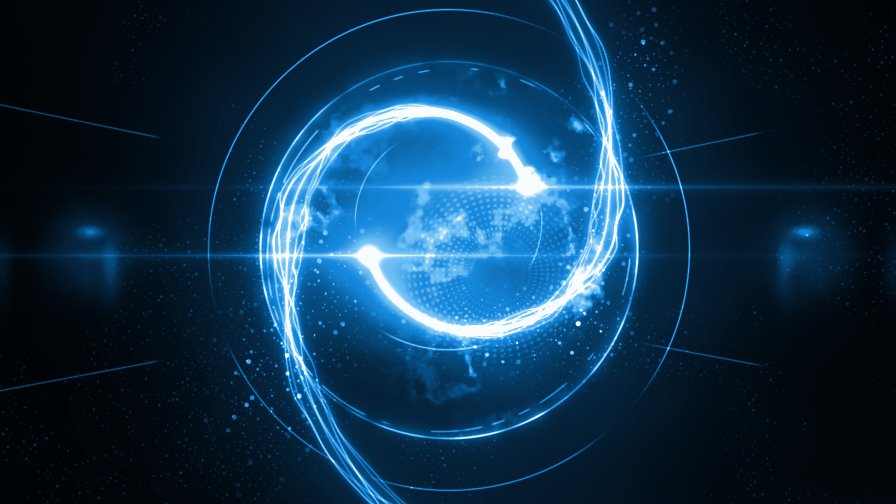
Give the GLSL for this background, as a WebGL 2 fragment shader.

```glsl
#version 300 es
precision highp float;
uniform vec2 u_resolution;
out vec4 fragColor;

const float TAU = 6.2831853;

float hash(vec2 p) {
  p = fract(p * vec2(123.34, 456.21));
  p += dot(p, p + 45.32);
  return fract(p.x * p.y);
}
float noise(vec2 p) {
  vec2 i = floor(p), f = fract(p);
  f = f * f * (3.0 - 2.0 * f);
  return mix(mix(hash(i), hash(i + vec2(1, 0)), f.x),
             mix(hash(i + vec2(0, 1)), hash(i + vec2(1, 1)), f.x), f.y);
}
float fbm(vec2 p) {
  float sum = 0.0, amp = 0.5;
  for (int i = 0; i < 5; i++) {
    sum += amp * noise(p);
    p = mat2(1.6, 1.2, -1.2, 1.6) * p + 7.3;
    amp *= 0.5;
  }
  return sum;
}
float blob(vec2 p, float x, float y, float w, float h) {
  vec2 d = (p - vec2(x, y)) / vec2(w, h);
  return exp(-dot(d, d));
}
float stroke(float d, float width, float px) {
  return 1.0 - smoothstep(width - px, width + px, abs(d));
}
float arcMask(float angle, float centre, float span) {
  float d = abs(mod(angle - centre + 0.5 * TAU, TAU) - 0.5 * TAU);
  return 1.0 - smoothstep(0.5 * span, span, d);
}

// One randomly placed dot per cell of a turned grid
float sparkles(vec2 p, float cells, float px) {
  vec2 g = mat2(0.8, 0.6, -0.6, 0.8) * p * cells, id = floor(g);
  vec2 pos = 0.2 + 0.6 * vec2(hash(id + 3.1), hash(id + 8.7));
  float size = mix(0.05, 0.2, pow(hash(id + 5.3), 2.0));
  return stroke(length(fract(g) - pos), size, px * cells)
       * step(hash(id), 0.5) * (0.3 + 0.7 * hash(id + 1.9));
}

// Spiral radius against the angle travelled from its bright end
float spiralRadius(float t) {
  float tail = max(t - 3.2, 0.0);
  return 0.171 + 0.0185 * t + 0.0139 * t * t + 0.116 * tail * tail
       - 0.02 * exp(-8.0 * (t - 3.0) * (t - 3.0));
}

// Bundle of light strands: wide glow, hot core, loose filaments
float ribbon(vec2 q, float px) {
  float t = mod(atan(q.y, q.x) - 0.4, TAU);
  float radius = spiralRadius(t);
  float slope = (spiralRadius(t + 0.02) - radius) / 0.02;
  float d = (length(q) - radius) * radius / length(vec2(radius, slope));
  float fade = smoothstep(0.0, 0.6, t) * (1.0 - 0.5 * smoothstep(2.8, 4.0, t));
  float light = (0.24 * exp(-abs(d) * 13.0) + 0.28 * exp(-abs(d) * 55.0)) * fade;
  float thin = smoothstep(0.8, 2.6, t);
  light += mix(0.8, 0.35, thin) * stroke(d, mix(0.0065, 0.002, thin), 1.5 * px);
  float spread = 0.004 + 0.022 * thin;
  for (float k = 0.0; k < 6.0; k++) {
    float e = d - spread * (sin(t * (1.7 + 0.4 * k) + k * 2.1)
            + 0.6 * noise(vec2(t * 7.0, k * 9.0)) - 0.3);
    float gain = 0.5 + 0.7 * noise(vec2(t * 3.0, k * 5.0 + 2.0));
    light += gain * (0.32 * stroke(e, 0.0015, px) + 0.13 * exp(-abs(e) * 170.0));
  }
  return light;
}

// Bright end of a ribbon with its horizontal streak
float flare(vec2 q, float side) {
  float reach = q.x * side > 0.0 ? 2.0 : 3.2;
  float streak = 0.36 * exp(-abs(q.y) * 260.0) + 0.14 * exp(-abs(q.y) * 60.0);
  return streak * exp(-abs(q.x) * reach)
       + 0.7 * exp(-dot(q, q) * 3200.0) + 0.42 * exp(-length(q) * 14.0);
}

// Rings around the globe and thin arcs inside it
float rings(vec2 p, vec2 q, float px) {
  float r = length(p), a = atan(p.y, p.x), b = atan(q.y, q.x);
  float outer = arcMask(a, 2.25, 1.25) + arcMask(a, 0.0, 0.75)
              + 0.7 * arcMask(a, 3.88, 0.4) + 0.8 * arcMask(a, 4.9, 0.6);
  float rim = 0.15 + 0.45 * arcMask(a, -0.8, 1.5) + 0.35 * arcMask(a, 2.9, 0.9);
  rim *= 0.5 + noise(vec2(a * 12.0, 6.0));
  float broken = smoothstep(0.4, 0.65, noise(vec2(a * 14.0, 2.0)));
  return 0.6 * outer * stroke(r - 0.477, 0.0016, px)
       + rim * (stroke(r - 0.374, 0.0018, px) + 0.4 * exp(-abs(r - 0.37) * 70.0))
       + 0.4 * broken * stroke(r - 0.36 - 0.008 * sin(a * 2.0), 0.0016, px)
       + 0.3 * stroke(length(q) - 0.185, 0.0014, px) * (arcMask(b, 2.7, 0.6) + arcMask(b, -0.2, 0.4))
       + 0.4 * stroke(length(q) - 0.255, 0.0015, px) * arcMask(b, 4.6, 0.5);
}

// Mirrored lens ghosts and long dashed lines at both sides
float sideLights(vec2 p, float px) {
  vec2 m = vec2(abs(p.x), p.y);
  float ghost = 0.22 * blob(m, 0.715, 0.0, 0.075, 0.08) + 0.35 * blob(m, 0.708, 0.04, 0.025, 0.012)
              + 0.18 * blob(m, 0.668, -0.03, 0.016, 0.055) + 0.12 * blob(m, 0.885, -0.03, 0.02, 0.07);
  float dashes = smoothstep(0.35, 0.6, noise(vec2(p.x * 11.0, 4.0))) * smoothstep(0.36, 0.45, m.x);
  float upper = stroke(m.y - 0.109 - 0.206 * m.x, 0.0014, px);
  float lower = stroke(m.y + 0.109 + 0.187 * m.x, 0.0014, px);
  return ghost * (0.6 + 0.8 * fbm(p * 16.0)) + 0.4 * dashes * (upper + lower);
}

// Land-like flecks, halftone dots and scattered particles
float details(vec2 p, float px) {
  float inside = 1.0 - smoothstep(0.355, 0.375, length(p));
  float land = blob(p, 0.2, 0.25, 0.16, 0.12) + blob(p, 0.17, -0.25, 0.18, 0.09)
             + 0.7 * blob(p, 0.29, -0.1, 0.07, 0.15) + 0.5 * blob(p, 0.02, 0.06, 0.2, 0.18)
             + 0.5 * blob(p, -0.28, 0.1, 0.08, 0.18);
  float shore = 1.0 - abs(2.0 * fbm(p * 15.0) - 0.98);
  float flecks = smoothstep(0.42, 0.62, fbm(p * 11.0 + 3.0)) * smoothstep(0.72, 1.0, shore);
  float light = 0.62 * land * flecks * (0.35 + 0.9 * noise(p * 90.0)) * inside;
  vec2 h = p - vec2(0.1, -0.04);
  vec2 cell = fract(vec2(length(h) / 0.0115, atan(h.y, h.x) / TAU * 64.0)) - 0.5;
  light += 0.1 * stroke(length(cell), 0.26, 0.14) * stroke(length(h) - 0.12, 0.06, 0.03);
  float dust = blob(p, -0.36, -0.27, 0.1, 0.16) + blob(p, 0.39, 0.34, 0.07, 0.17)
             + 1.2 * blob(p, 0.17, -0.17, 0.2, 0.07) + 0.8 * blob(p, -0.25, -0.08, 0.08, 0.18)
             + 0.8 * blob(p, 0.29, 0.0, 0.07, 0.15);
  light += dust * (0.75 * sparkles(p, 40.0, px) + 0.55 * sparkles(p + 2.7, 75.0, px));
  float patches = smoothstep(0.46, 0.66, fbm(p * 5.0 + 11.0));
  return light + 0.3 * patches * sparkles(p + 5.1, 80.0, px) * (1.0 - inside);
}

vec3 blueRamp(float v) {
  vec3 c = mix(vec3(0, 0.008, 0.015), vec3(0.02, 0.14, 0.24), smoothstep(0.0, 0.25, v));
  c = mix(c, vec3(0.02, 0.29, 0.49), smoothstep(0.22, 0.45, v));
  c = mix(c, vec3(0.08, 0.53, 0.86), smoothstep(0.42, 0.66, v));
  c = mix(c, vec3(0.43, 0.75, 0.96), smoothstep(0.65, 0.87, v));
  return mix(c, vec3(0.97, 0.99, 1), smoothstep(0.86, 1.2, v));
}

void main() {
  float px = 1.0 / u_resolution.y;
  vec2 p = (gl_FragCoord.xy - 0.5 * u_resolution) * px;
  vec2 q = p - vec2(0.001, 0.061), node = vec2(0.158, 0.068);
  float light = 0.025 + 0.26 * blob(p, 0.04, 0.04, 0.54, 0.65)
              + 0.36 * blob(q, 0.0, -0.02, 0.22, 0.2) - 0.09 * blob(p, -0.1, -0.26, 0.16, 0.08);
  light *= 0.72 + 0.56 * fbm(p * 4.0);
  light += ribbon(q, px) + ribbon(-q, px) + flare(q - node, 1.0) + flare(q + node, -1.0);
  light += rings(p - vec2(0.002, 0.004), q, px) + sideLights(p, px) + details(p, px);
  fragColor = vec4(blueRamp(light), 1);
}
```
